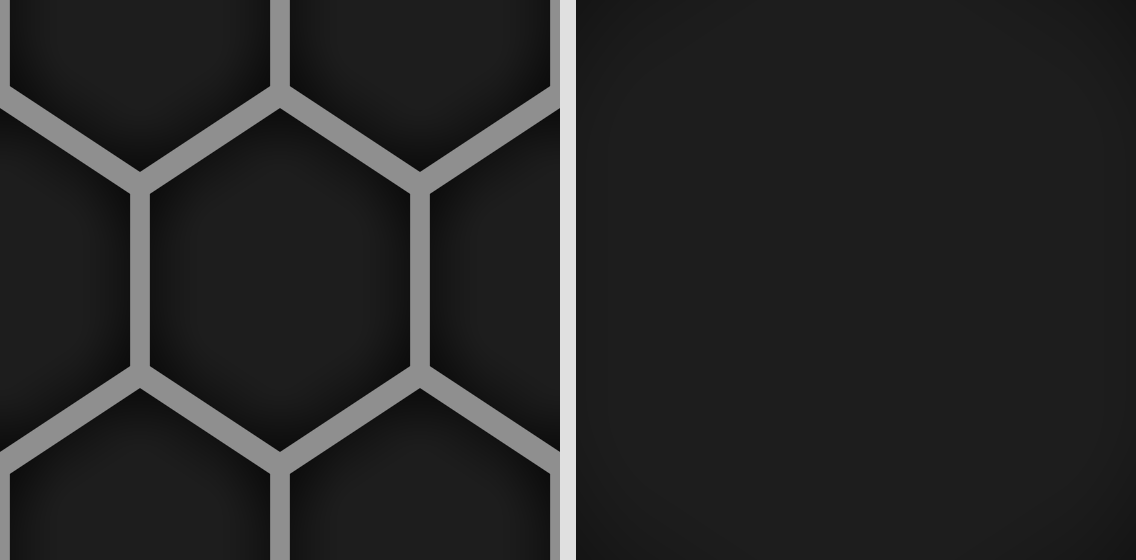
Left, the full canvas; right, a detail of the centre.
Write a WebGL 1 fragment shader that draws this pattern.

```glsl
precision highp float;
// Dark hexagonal cells split by flat grey bands: two columns, two staggered rows.
// Each cell is the nearer of two interleaved lattices; its fill darkens near
// the border by a product of soft half-planes, like an inner shadow.

uniform vec2 u_resolution;

// Distances inward from the centre line of the bands:
// x = upright side, y = nearer slanted side, z = slanted side across the axis.
vec3 sideDistances(vec2 p) {
  p = abs(p);
  float slope = 0.66;
  float rise = 0.25 + 0.125 * slope - p.y;
  vec2 slanted = vec2(rise - slope * p.x, rise + slope * p.x);
  return vec3(0.25 - p.x, slanted / sqrt(1.0 + slope * slope));
}

// Cell-centred coordinates on a lattice that wraps with the canvas.
vec2 latticeCell(vec2 uv, vec2 shift) {
  return mod(uv + shift, vec2(0.5, 1.0)) - vec2(0.25, 0.5);
}

void main() {
  vec2 uv = gl_FragCoord.xy / u_resolution;
  float pixel = 1.0 / min(u_resolution.x, u_resolution.y);

  // Pick the cell that contains this point
  vec3 middleRow = sideDistances(latticeCell(uv, vec2(0.25, 0.0)));
  vec3 outerRow = sideDistances(latticeCell(uv, vec2(0.0, 0.5)));
  vec3 sides = middleRow.y > outerRow.y ? middleRow : outerRow;

  // Remove the half widths: slanted bands are a little wider
  sides -= vec3(0.0176, 0.0212, 0.0212);

  // Inner shadow, rounded where sides meet
  vec3 soft = smoothstep(-0.11, 0.11, sides);
  float light = soft.x * soft.y * soft.z;
  vec3 fill = vec3(mix(0.025, 0.115, light));

  // Flat grey bands with smoothed edges
  float inside = clamp(min(sides.x, sides.y) / pixel + 0.5, 0.0, 1.0);
  gl_FragColor = vec4(mix(vec3(0.56), fill, inside), 1.0);
}
```
